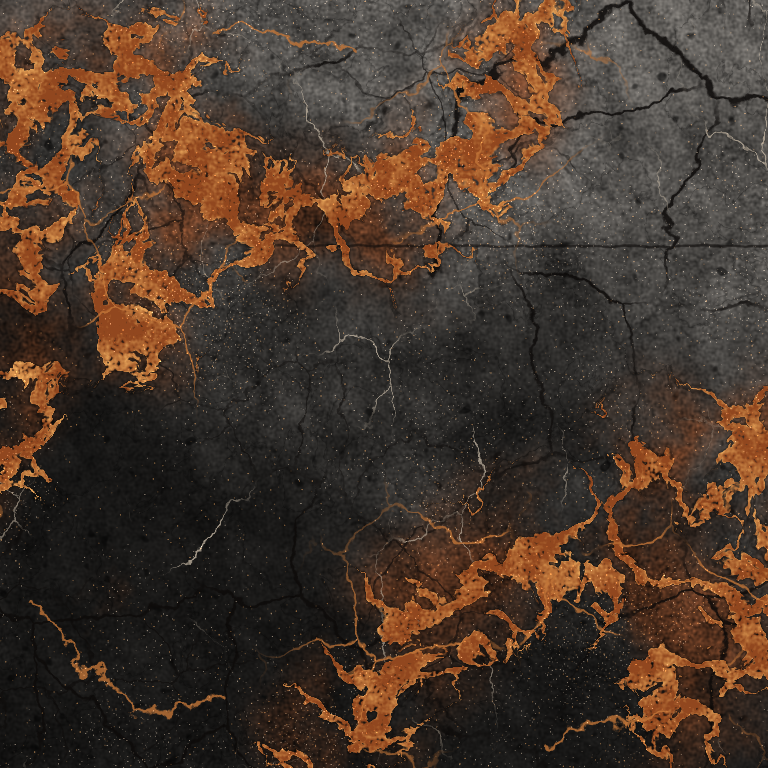
Write a three.js fragment shader that draws this texture.

```glsl
varying vec2 vUv;

vec2 hash2(vec2 p) {
  return fract(sin(vec2(dot(p, vec2(127.1, 311.7)), dot(p, vec2(269.5, 183.3)))) * 43758.5);
}

float corner(vec2 cell, vec2 offset, vec2 f) {
  return dot(hash2(cell + offset) * 2.0 - 1.0, f - offset);
}

float gradientNoise(vec2 p) {
  vec2 i = floor(p), f = fract(p);
  vec2 u = f * f * f * (f * (f * 6.0 - 15.0) + 10.0);
  return mix(mix(corner(i, vec2(0, 0), f), corner(i, vec2(1, 0), f), u.x),
             mix(corner(i, vec2(0, 1), f), corner(i, vec2(1, 1), f), u.x), u.y);
}

float fbm(vec2 p) {
  float sum = 0.0, amp = 0.6;
  for (int i = 0; i < 6; i++) {
    sum += amp * gradientNoise(p);
    p = mat2(1.6, 1.2, -1.2, 1.6) * p + 3.7;
    amp *= 0.53;
  }
  return sum;
}

vec2 fbm2(vec2 p) { return vec2(fbm(p), fbm(p + 19.3)); }

float segment(vec2 p, float ax, float ay, float bx, float by) {
  vec2 a = vec2(ax, ay), ab = vec2(bx, by) - a;
  return length(p - a - ab * clamp(dot(p - a, ab) / dot(ab, ab), 0.0, 1.0));
}

// Distance to the borders of irregular cells
float cellEdge(vec2 p) {
  vec2 i = floor(p), f = fract(p), first = vec2(9.0), second = vec2(9.0);
  for (int y = -1; y <= 1; y++)
    for (int x = -1; x <= 1; x++) {
      vec2 o = vec2(x, y), r = o + hash2(i + o) - f;
      if (dot(r, r) < dot(first, first)) { second = first; first = r; }
      else if (dot(r, r) < dot(second, second)) second = r;
    }
  return dot(0.5 * (first + second), normalize(second - first));
}

float stroke(float d, float width) {
  return 1.0 - smoothstep(width * 0.3, width + 0.0008, d);
}

// Scattered dust: one dot per cell, kept with the given chance
float dust(vec2 p, float scale, float chance) {
  p = mat2(0.8, 0.6, -0.6, 0.8) * p * scale;
  vec2 cell = floor(p), h = hash2(cell), k = hash2(cell + 71.0);
  float d = length(fract(p) - 0.25 - 0.5 * h);
  return (1.0 - smoothstep(0.08, 0.28, d)) * step(k.x, chance) * (0.2 + 0.8 * k.y * k.y);
}

// Courses followed by the molten veins
float veinRoute(vec2 p) {
  float upper = min(segment(p, 0.0, 0.88, 0.2, 0.92), segment(p, 0.2, 0.92, 0.28, 0.73));
  upper = min(upper, min(segment(p, 0.28, 0.73, 0.5, 0.7), segment(p, 0.5, 0.7, 0.6, 0.8)));
  upper = min(upper, min(segment(p, 0.6, 0.8, 0.7, 0.97) + 0.03, segment(p, 0.28, 0.73, 0.15, 0.58)));
  upper = min(upper, segment(p, 0.06, 0.87, 0.01, 0.4) + 0.035);
  float lower = min(segment(p, 0.43, 0.04, 0.56, 0.21), segment(p, 0.56, 0.21, 0.7, 0.3));
  lower = min(lower, min(segment(p, 0.7, 0.3, 0.83, 0.28), segment(p, 0.83, 0.28, 0.84, 0.4)));
  lower = min(lower, min(segment(p, 0.84, 0.4, 1.0, 0.42), segment(p, 0.83, 0.28, 0.9, 0.08)));
  return min(min(upper, lower), segment(p, 0.9, 0.15, 1.0, 0.24));
}

void main() {
  vec2 p = vUv;
  vec2 warp = fbm2(p * 5.0), jitter = fbm2(p * 24.0 + 5.0);
  float cloud = fbm(p * 3.0 + 11.0);
  float grain = gradientNoise(p * 210.0) + 0.6 * gradientNoise(p * 95.0);

  // Stone, paler toward the upper right
  float light = smoothstep(0.1, 1.2, p.y + 0.5 * (p.x - 0.5) + 0.8 * cloud);
  float tone = 0.09 + 0.28 * light;
  tone *= 1.0 + 0.5 * grain + 0.65 * fbm(p * 13.0);
  tone *= 1.0 + 0.45 * fbm(vec2(p.x * 26.0 + p.y * 16.0, p.y * 9.0 - p.x * 6.0));
  tone *= 1.0 - 0.5 * smoothstep(0.3, 0.5, gradientNoise(p * 55.0));
  vec3 color = max(tone, 0.03) * vec3(1.03, 1.0, 0.96);

  // Rust stains around the veins
  vec2 q = p + 0.1 * warp + 0.014 * jitter;
  float route = veinRoute(q);
  float stain = (1.0 - smoothstep(0.0, 0.15, route)) * smoothstep(-0.2, 0.25, fbm(p * 6.0 + 31.0));
  stain += 0.35 * smoothstep(0.2, 0.45, fbm(p * 5.0 + 47.0));
  vec3 rust = vec3(0.38, 0.21, 0.12) * (0.8 + 0.7 * grain + 0.5 * light + fbm(p * 15.0 + 9.0));
  color = mix(color, rust, clamp(stain, 0.0, 0.85));

  // Dark cracks, the slab joint and the large fissure
  vec2 bent = p + 0.07 * warp + 0.022 * jitter;
  float crackMask = smoothstep(-0.12, 0.15, fbm(p * 3.0 + 61.0));
  float crack = stroke(cellEdge(bent * 4.5 + 2.0) / 4.5, 0.0028) * crackMask;
  crack = max(crack, 0.7 * stroke(cellEdge(bent * 9.0 + 8.0) / 9.0, 0.0016) * smoothstep(0.0, 0.2, cloud));
  float joint = stroke(abs(p.y - 0.68 - 0.006 * jitter.x), 0.002) * smoothstep(0.25, 0.4, p.x);
  float fissure = min(segment(bent, 0.6, 0.88, 0.82, 0.98), segment(bent, 0.82, 0.98, 0.93, 0.87));
  fissure = min(fissure, min(segment(bent, 0.93, 0.87, 1.05, 0.87), segment(bent, 0.6, 0.88, 0.58, 0.65)));
  crack = max(max(crack, 0.7 * joint), stroke(fissure, 0.004 + 0.007 * max(jitter.y, -0.3)));
  color = mix(color, vec3(0.05, 0.04, 0.035), 0.85 * crack);

  // Pale hairlines
  vec2 strand = vec2(p.x * 1.3, p.y * 0.8) + 0.09 * warp.yx + 0.025 * jitter.yx;
  float hairMask = smoothstep(0.0, 0.25, fbm(p * 4.5 + 83.0));
  float hair = stroke(cellEdge(strand * 6.0 + 14.0) / 6.0, 0.001) * hairMask;
  color = mix(color, vec3(0.72, 0.67, 0.6), 0.85 * hair);

  // Molten metal: lacy contours, filled near the core
  float lace = abs(fbm(q * 8.0 + 3.0));
  float zone = (1.0 - smoothstep(0.0, 0.13, route)) * clamp(0.9 + 0.8 * cloud, 0.5, 1.15);
  float fill = 0.11 * zone - lace - 0.008;
  float metal = smoothstep(0.0, 0.012, fill) * smoothstep(-0.7, -0.2, grain + 0.8 * jitter.x);
  float rim = 1.0 - smoothstep(0.0, 0.04, fill);
  float sheen = clamp(0.1 + 0.35 * rim + 0.6 * grain + 1.4 * fbm(p * 18.0 + 7.0), 0.0, 1.0);
  vec3 gold = mix(vec3(0.57, 0.28, 0.12), vec3(0.92, 0.66, 0.36), sheen);
  color *= 1.0 - 0.3 * smoothstep(-0.03, 0.0, fill);
  color = mix(color, gold, metal);

  // Fine gold threads
  float thread = stroke(cellEdge(q * 5.5 + 27.0) / 5.5, 0.0016) * (1.0 - smoothstep(0.06, 0.18, route));
  vec2 wavy = q + 0.03 * jitter.yx;
  float stray = min(segment(wavy, 0.03, 0.19, 0.14, 0.08), segment(wavy, 0.14, 0.08, 0.28, 0.08));
  stray = min(stray, min(segment(wavy, 0.28, 0.97, 0.45, 0.95), segment(wavy, 0.69, 0.03, 0.88, 0.06)));
  thread = max(thread * smoothstep(-0.05, 0.15, cloud + warp.y), stroke(stray, 0.0028 + 0.004 * jitter.x));
  color = mix(color, vec3(0.76, 0.46, 0.22), 0.8 * thread);

  // Pale and golden dust
  float drift = smoothstep(-0.2, 0.35, fbm(p * 4.0 + 101.0));
  color += vec3(0.5, 0.45, 0.39) * dust(p, 230.0, 0.4 * drift);
  float near = 1.0 - smoothstep(0.03, 0.25, route);
  color += vec3(0.5, 0.34, 0.18) * dust(p + 0.37, 190.0, 0.06 + 0.35 * near * drift);

  gl_FragColor = vec4(clamp(color, 0.0, 1.0), 1.0);
}
```
